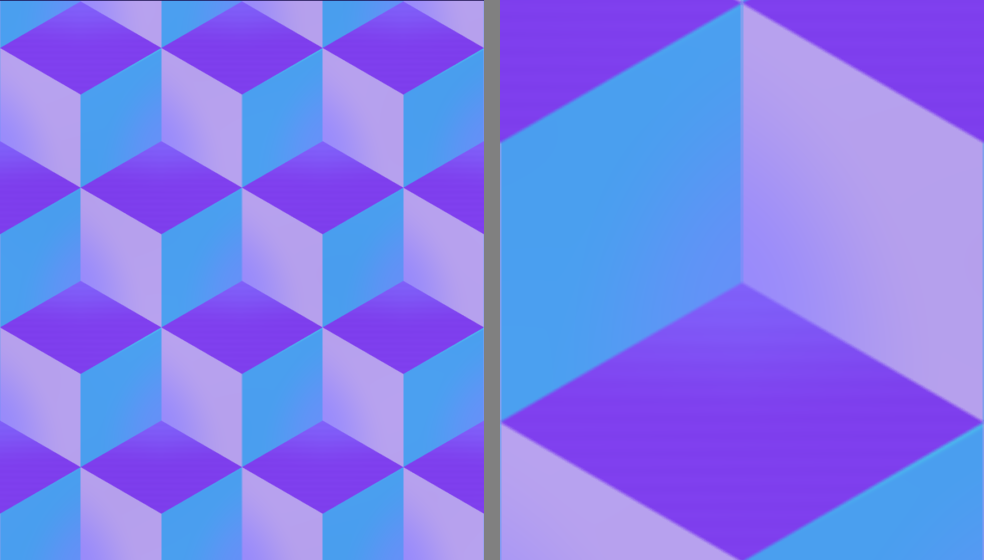
Left: the whole. Right: its middle third, enlarged.
Write a Shadertoy shader that draws this texture map.

```glsl
#define COLUMNS 3.0
#define ROWS 4.008
#define TOP_OFFSET 0.01
#define SOFTNESS 0.0026
#define TOP_COLOR vec3(0.495, 0.245, 0.930)
#define TOP_GLOW vec3(0.500, 0.375, 0.975)
#define LEFT_COLOR vec3(0.715, 0.630, 0.932)
#define LEFT_GLOW vec3(0.600, 0.545, 0.985)
#define RIGHT_COLOR vec3(0.290, 0.622, 0.938)
#define RIGHT_GLOW vec3(0.390, 0.570, 0.970)
#define RIM_COLOR vec3(0.300, 0.760, 0.930)
#define BORDER_COLOR vec3(0.100, 0.060, 0.300)

const int SAMPLES = 4;
const float SLOPE = 2.0 / 3.0;

// Horizontal offset from the centre of the nearest cube in a staggered row
float cubeOffset(float x, float row) {
    return fract(x + 0.5 * mod(row, 2.0)) - 0.5;
}

// Upper rhombus, lighter towards its far corner
vec3 topFace(float offset, float depth) {
    float glow = 1.0 - smoothstep(0.0, 0.36, depth + 0.12 * abs(offset));
    float banding = 0.004 * sin(depth * 150.0);
    return mix(TOP_COLOR, TOP_GLOW, glow) + banding;
}

// face.x runs from the middle edge outwards, face.y from top to bottom
vec3 sideFace(vec2 face, bool isRight, float row) {
    vec2 toCorner = 1.0 - face;
    float glow = 1.0 - smoothstep(0.0, 0.85, length(toCorner * vec2(1.0, 0.9)));
    if (!isRight) return mix(LEFT_COLOR, LEFT_GLOW, glow);

    // Thin bright rim, stronger on alternate rows
    vec3 color = mix(RIGHT_COLOR, RIGHT_GLOW, glow);
    float rim = 1.0 - smoothstep(0.006, 0.025, face.y);
    float strength = mix(0.75, 0.2, mod(row, 2.0)) * smoothstep(0.1, 0.9, face.x);
    return mix(color, RIM_COLOR, rim * strength);
}

vec3 cubes(vec2 uv) {
    float fromTop = 1.0 - uv.y;
    vec2 p = vec2(uv.x * COLUMNS, fromTop * ROWS - TOP_OFFSET);

    // Find the cube, stepping up a row above its roof line
    float row = floor(p.y);
    float offset = cubeOffset(p.x, row);
    if (p.y - row < abs(offset) * SLOPE) {
        row -= 1.0;
        offset = cubeOffset(p.x, row);
    }
    float depth = p.y - row;

    // Choose the face
    float faceTop = SLOPE * (1.0 - abs(offset));
    vec2 face = vec2(2.0 * abs(offset), (depth - faceTop) / SLOPE);
    vec3 color = face.y < 0.0 ? topFace(offset, depth)
                              : sideFace(face, offset > 0.0, row);

    // Faint drifting tone
    color += 0.005 * sin(p.x * 2.3 + sin(p.y * 1.7)) * sin(p.y * 2.9 + p.x);

    // Dark hairline along the upper border
    return fromTop < 0.0015 ? BORDER_COLOR : color;
}

void mainImage(out vec4 fragColor, in vec2 fragCoord) {
    // Average a small grid of samples to smooth every edge
    float spread = max(1.0, SOFTNESS * iResolution.y);
    vec3 sum = vec3(0.0);
    for (int j = 0; j < SAMPLES; j++) {
        for (int i = 0; i < SAMPLES; i++) {
            vec2 jitter = (vec2(i, j) + 0.5) / float(SAMPLES) - 0.5;
            vec2 uv = (fragCoord + jitter * spread) / iResolution.xy;
            sum += cubes(uv);
        }
    }
    fragColor = vec4(sum / float(SAMPLES * SAMPLES), 1.0);
}
```
